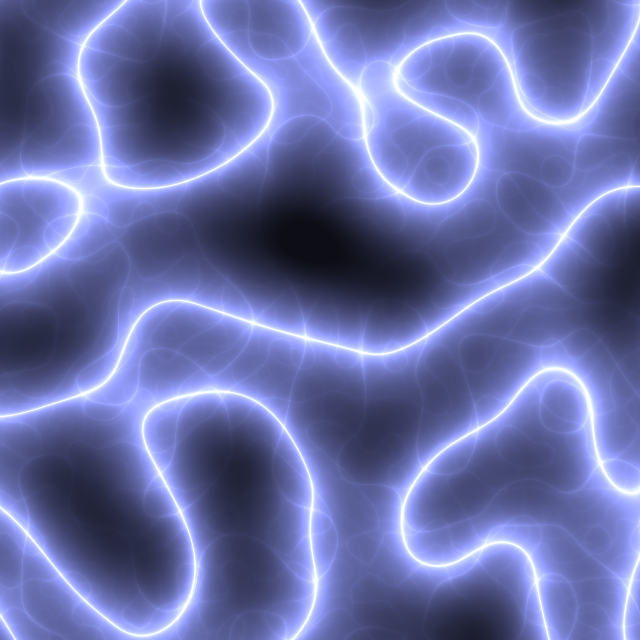
Reproduce this background procedurally as a Shadertoy shader.

```glsl
const vec3 GLOW_TINT = vec3(0.585, 0.622, 1.0);
const float CELLS = 3.9;         // noise cells across the canvas
const float NOISE_SCALE = 1.8;   // brings the noise close to -1..1
const float CORE_WIDTH = 0.012;

float hash(vec2 p) {
    return fract(sin(dot(p, vec2(127.1, 311.7))) * 43758.5453);
}

vec2 gradientAt(vec2 cell) {
    float angle = 6.28318 * hash(cell);
    return vec2(cos(angle), sin(angle));
}

float gradientNoise(vec2 p) {
    vec2 i = floor(p), f = fract(p);
    vec2 u = f * f * f * (f * (f * 6.0 - 15.0) + 10.0);
    vec2 e = vec2(0.0, 1.0);
    float a = dot(gradientAt(i), f);
    float b = dot(gradientAt(i + e.yx), f - e.yx);
    float c = dot(gradientAt(i + e.xy), f - e.xy);
    float d = dot(gradientAt(i + e.yy), f - e.yy);
    return mix(mix(a, b, u.x), mix(c, d, u.x), u.y);
}

// Distance-like value that vanishes along the filaments
float valley(vec2 p) {
    return abs(gradientNoise(p)) * NOISE_SCALE;
}

// Sharp peak on a filament with a long, slow falloff
float filament(float v) {
    return max(0.0, -log(v + 0.004));
}

// Faint finer filaments, each octave turned and shifted
float fineFilaments(vec2 p, float strength) {
    mat2 turn = mat2(0.8, 0.6, -0.6, 0.8);
    float sum = 0.0;
    for (int i = 0; i < 3; i++) {
        p = turn * p * 1.9 + vec2(17.3, 9.1);
        sum += strength * filament(valley(p));
        strength *= 0.45;
    }
    return sum;
}

float plasma(vec2 p) {
    float v = valley(p);
    float ridge = filament(v);
    float haze = 0.08 + 0.4 * max(0.0, 1.0 - v);
    float core = 0.35 * CORE_WIDTH / (v + CORE_WIDTH);
    float nearness = clamp(0.4 * ridge, 0.0, 1.0);
    return haze + 0.16 * ridge + core + nearness * fineFilaments(p, 0.065);
}

void mainImage(out vec4 fragColor, in vec2 fragCoord) {
    vec2 uv = fragCoord / iResolution.y;
    mat2 tilt = mat2(0.96, 0.28, -0.28, 0.96);
    float light = plasma(tilt * uv * CELLS + vec2(5.4, 2.7));
    fragColor = vec4(min(GLOW_TINT * light, 1.0), 1.0);
}
```
